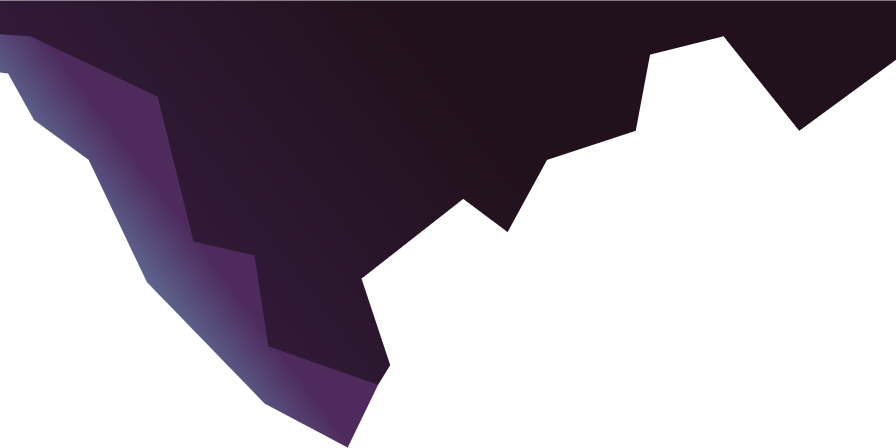
This background is drawn by a Shadertoy shader. Its source:

```glsl
// A dark violet jagged rock hanging from the top, with a lit blue-purple facet on its left.

// Adds one polygon edge: d is the squared distance, side flips at each crossing.
void addEdge(vec2 p, vec2 a, vec2 b, inout float d, inout float side) {
    vec2 e = b - a, w = p - a;
    vec2 q = w - e * clamp(dot(w, e) / dot(e, e), 0.0, 1.0);
    d = min(d, dot(q, q));
    bvec3 c = bvec3(p.y >= a.y, p.y < b.y, e.x * w.y > e.y * w.x);
    if (all(c) || all(not(c))) side = -side;
}

// Signed distance to the whole rock, negative inside.
float rockDistance(vec2 p) {
    const int N = 20;
    vec2 v[N] = vec2[N](
        vec2(2.1, 0.94), vec2(1.784, 0.708), vec2(1.615, 0.919), vec2(1.451, 0.878),
        vec2(1.419, 0.708), vec2(1.221, 0.643), vec2(1.133, 0.482), vec2(1.034, 0.556),
        vec2(0.807, 0.378), vec2(0.871, 0.185), vec2(0.844, 0.141), vec2(0.776, 0.001),
        vec2(0.591, 0.099), vec2(0.328, 0.37), vec2(0.198, 0.643), vec2(0.076, 0.732),
        vec2(0.018, 0.836), vec2(-0.1, 0.85), vec2(-0.1, 0.999), vec2(2.1, 0.999));
    float d = 100.0, side = 1.0;
    for (int i = 0; i < N; i++) addEdge(p, v[i], v[(i + 1) % N], d, side);
    return side * sqrt(d);
}

// Signed distance to the area below the ridge, negative inside.
float facetDistance(vec2 p) {
    const int N = 10;
    vec2 v[N] = vec2[N](
        vec2(-0.1, 0.93), vec2(0.068, 0.919), vec2(0.352, 0.784), vec2(0.432, 0.461),
        vec2(0.568, 0.43), vec2(0.599, 0.227), vec2(0.844, 0.141), vec2(1.089, 0.055),
        vec2(1.089, -0.1), vec2(-0.1, -0.1));
    float d = 100.0, side = 1.0;
    for (int i = 0; i < N; i++) addEdge(p, v[i], v[(i + 1) % N], d, side);
    return side * sqrt(d);
}

// Antialiased coverage of a shape.
float coverage(float d) {
    return clamp(0.5 - d * iResolution.y, 0.0, 1.0);
}

void mainImage(out vec4 fragColor, in vec2 fragCoord) {
    // Canvas spans 2 by 1 units
    vec2 p = fragCoord / iResolution.xy * vec2(2.0, 1.0);

    // Both gradients run from lower left to upper right
    float slope = dot(p, vec2(0.8, 0.6));
    vec3 shade = mix(vec3(0.19, 0.10, 0.215), vec3(0.13, 0.065, 0.11),
                     clamp((slope - 0.6) / 0.7, 0.0, 1.0));
    vec3 facet = mix(vec3(0.37, 0.41, 0.57), vec3(0.305, 0.165, 0.365),
                     clamp((slope - 0.475) / 0.155, 0.0, 1.0));

    // Facet over the shaded rock, rock over white
    vec3 rock = mix(shade, facet, coverage(facetDistance(p)));
    vec3 color = mix(vec3(1.0), rock, coverage(rockDistance(p)));
    fragColor = vec4(color, 1.0);
}
```
